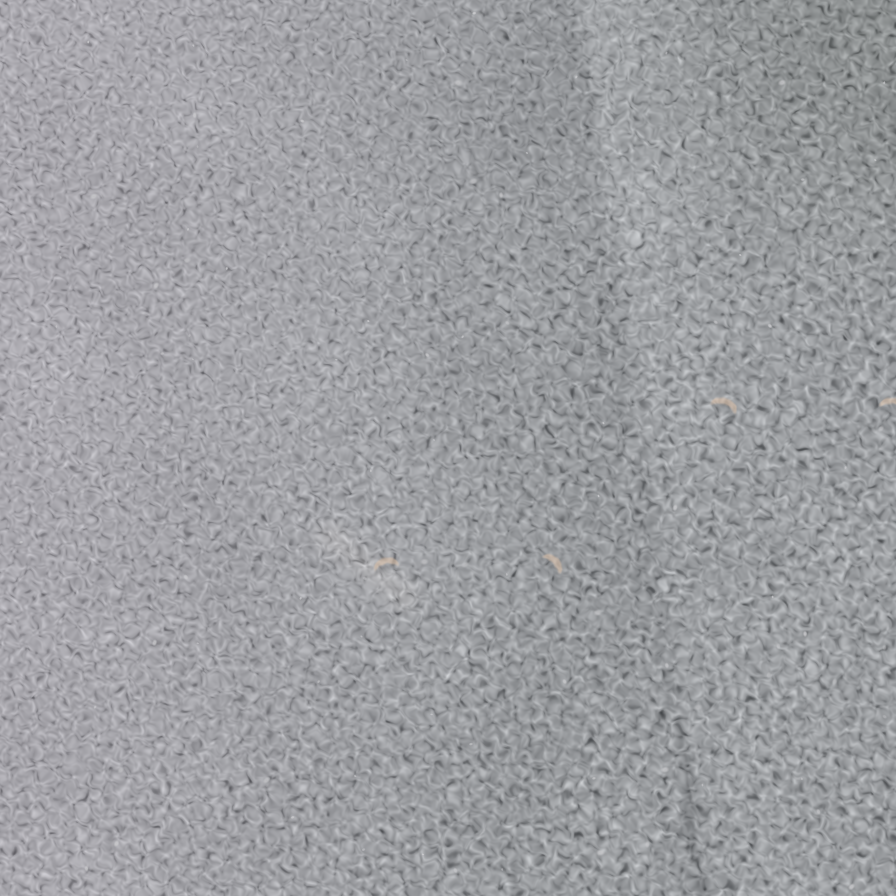
Give the GLSL for this texture, as a Shadertoy shader.

```glsl
// Weathered grey asphalt with fine grain, a soft seam, pale scuffs and a few dry leaves.

const vec3  SUNLIT_GREY   = vec3(0.664, 0.658, 0.682);
const vec3  SHADED_GREY   = vec3(0.600, 0.610, 0.622);
const vec3  SPECK_COLOR   = vec3(0.80, 0.80, 0.81);
const vec3  LEAF_COLOR    = vec3(0.79, 0.72, 0.66);
const float FINE_FREQ     = 205.0;  // grain cells across the canvas
const float COARSE_FREQ   = 122.0;
const float FINE_CONTRAST = 0.17;   // grain contrast at the upper left
const float FULL_CONTRAST = 0.25;   // grain contrast at the lower right
const float PIT_DEPTH     = 0.22;
const float SPECK_GRID    = 26.0;
const float SPECK_SHARE   = 0.12;
const float SEAM_TOP      = 0.645;
const float SEAM_SLANT    = 0.14;
const int   LEAF_COUNT    = 4;

vec2 hash22(vec2 p) {
    vec3 q = fract(vec3(p.xyx) * vec3(0.1031, 0.1030, 0.0973));
    q += dot(q, q.yzx + 33.33);
    return fract((q.xx + q.yz) * q.zy);
}

float cornerSlope(vec2 cell, vec2 corner, vec2 f) {
    return dot(hash22(cell + corner) * 2.0 - 1.0, f - corner);
}

float gradientNoise(vec2 p) {
    vec2 cell = floor(p), f = fract(p);
    vec2 w = f * f * f * (f * (f * 6.0 - 15.0) + 10.0);
    float low  = mix(cornerSlope(cell, vec2(0, 0), f), cornerSlope(cell, vec2(1, 0), f), w.x);
    float high = mix(cornerSlope(cell, vec2(0, 1), f), cornerSlope(cell, vec2(1, 1), f), w.x);
    return mix(low, high, w.y);
}

mat2 rotation(float angle) {
    float c = cos(angle), s = sin(angle);
    return mat2(c, s, -s, c);
}

float segmentDistance(vec2 p, vec2 a, vec2 b) {
    vec2 along = b - a;
    float t = clamp(dot(p - a, along) / dot(along, along), 0.0, 1.0);
    return length(p - a - along * t);
}

// Short, worm-like grains, slightly stretched along a diagonal.
float grain(vec2 uv, float coarseness) {
    vec2 bend = vec2(gradientNoise(uv * 75.0), gradientNoise(uv * 75.0 + 40.0));
    vec2 p = rotation(0.6) * (uv + 0.008 * bend) * vec2(1.0, 0.95);
    p.x *= 0.8;
    float fine   = gradientNoise(p * FINE_FREQ + 17.0);
    float coarse = gradientNoise(p * COARSE_FREQ + 91.0);
    return fine * mix(1.0, 0.6, coarseness) + coarse * mix(0.45, 0.95, coarseness);
}

// Broad light and shade, with the dark band and bright strip beside the seam.
vec3 pavement(vec2 uv) {
    float cloud = gradientNoise(uv * 4.0 + 5.0) + 0.6 * gradientNoise(uv * 11.0 + 3.0);
    float shade = smoothstep(-0.05, 0.70, uv.x + 0.10 * (0.6 - uv.y));
    vec3 color = mix(SUNLIT_GREY, SHADED_GREY, shade) + 0.032 * cloud;

    float wobble = 0.014 * gradientNoise(uv * 9.0);
    float side = uv.x - (SEAM_TOP + SEAM_SLANT * (1.0 - uv.y)) + wobble;
    float right = smoothstep(-0.012, 0.022, side);
    float top = smoothstep(0.1, 1.0, uv.y);
    color -= 0.032 * (1.0 - right) * exp(-abs(side) / 0.07) * mix(0.5, 1.0, top);
    color += right * exp(-max(side, 0.0) / 0.13) * mix(0.008, 0.050, top);
    color -= 0.09 * exp(-side * side / 0.00004) * (1.0 - smoothstep(0.08, 0.28, uv.y));

    float cornerShade = 1.0 - smoothstep(0.0, 0.42, length(uv - vec2(1.02, 0.98)));
    return color - vec3(0.060, 0.056, 0.066) * cornerShade;
}

// Scattered pale chips, one at most in each grid cell.
float specks(vec2 uv) {
    vec2 p = uv * SPECK_GRID, cell = floor(p);
    vec2 pick = hash22(cell + 211.0);
    vec2 offset = fract(p) - mix(vec2(0.2), vec2(0.8), hash22(cell + 57.0));
    offset = rotation(pick.y * 6.28) * offset * vec2(1.0, 1.4);
    float radius = mix(0.04, 0.12, pick.y * pick.y);
    float dotMask = 1.0 - smoothstep(radius * 0.3, radius * 1.3, length(offset));
    return dotMask * step(pick.x, SPECK_SHARE) * mix(0.4, 0.85, hash22(cell + 9.0).x);
}

// Small curled leaf; x is the leaf mask, y is its soft shadow.
vec2 leaf(vec2 uv, float index) {
    vec2 center = vec2(0.43 + 0.19 * index, mix(0.374, 0.552, step(1.5, index)));
    vec2 shape = hash22(vec2(index, 31.0));
    vec2 p = rotation(mix(-0.2, 0.9, shape.x)) * (uv - center);
    p.y += 28.0 * p.x * p.x + 0.002 * gradientNoise(uv * 140.0);
    float halfLength = mix(0.009, 0.014, shape.y);
    float d = segmentDistance(p, vec2(-halfLength, 0.0), vec2(halfLength, 0.0));
    float shadow = segmentDistance(p + vec2(0.0, 0.006), vec2(-halfLength, 0.0), vec2(halfLength, 0.0));
    return vec2(1.0 - smoothstep(0.0015, 0.0055, d), 1.0 - smoothstep(0.001, 0.007, shadow));
}

void mainImage(out vec4 fragColor, in vec2 fragCoord) {
    vec2 uv = fragCoord / iResolution.xy;
    vec3 color = pavement(uv);

    // Grain grows coarser towards the lower right.
    float coarseness = smoothstep(0.1, 1.25, uv.x + 0.6 * (1.0 - uv.y));
    float n = grain(uv, coarseness);
    color += n * mix(FINE_CONTRAST, FULL_CONTRAST, coarseness);
    color -= PIT_DEPTH * max(-n - 0.22, 0.0);

    // Pale scuff and chips.
    float scuff = segmentDistance(uv, vec2(0.37, 0.40), vec2(0.45, 0.335));
    color += vec3(0.050, 0.045, 0.040) * exp(-scuff * scuff / 0.0003);
    color = mix(color, SPECK_COLOR, specks(uv));

    for (int i = 0; i < LEAF_COUNT; i++) {
        vec2 mask = leaf(uv, float(i));
        color -= 0.05 * mask.y;
        color = mix(color, LEAF_COLOR + 0.12 * n, 0.85 * mask.x);
    }
    fragColor = vec4(clamp(color, 0.0, 1.0), 1.0);
}
```
